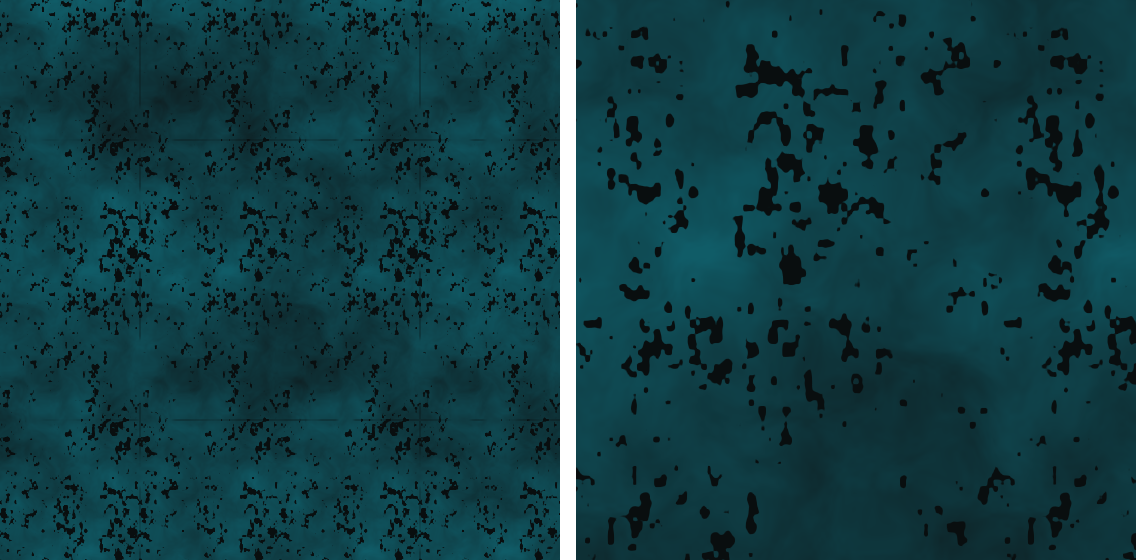
Left, the full canvas; right, a detail of the centre.
Write a Shadertoy shader that draws this texture.

```glsl
const vec2 TILES = vec2(4.0, 2.0);
const vec3 DEEP_TEAL = vec3(0.053, 0.125, 0.138);
const vec3 PALE_TEAL = vec3(0.062, 0.360, 0.405);
const vec3 FLECK_BLACK = vec3(0.035, 0.055, 0.058);

// Integer lattice hash, 0 to 1
float hash(vec2 cell, float seed) {
    uvec3 v = uvec3(cell.x, cell.y, seed) * uvec3(1597u, 51749u, 3812u);
    uint h = (v.x ^ v.y ^ v.z) * 747796u + 28913u;
    h = ((h >> 15u) ^ h) * 277803u;
    h = ((h >> 13u) ^ h) * 668265u;
    h = (h >> 16u) ^ h;
    return float(h & 65535u) / 65535.0;
}

// Value noise that wraps after "period" cells
float noise(vec2 p, vec2 period, float seed) {
    vec2 cell = floor(p);
    vec2 f = p - cell;
    f = f * f * f * (f * (f * 6.0 - 15.0) + 10.0);
    vec2 a = mod(cell, period);
    vec2 b = mod(cell + 1.0, period);
    return mix(mix(hash(a, seed), hash(vec2(b.x, a.y), seed), f.x),
               mix(hash(vec2(a.x, b.y), seed), hash(b, seed), f.x), f.y);
}

// Layered noise over a unit tile, starting from "cells" per tile
float layeredNoise(vec2 tile, vec2 cells, int octaves, float gain, float seed) {
    float sum = 0.0, total = 0.0, weight = 1.0;
    for (int i = 0; i < octaves; i++) {
        sum += weight * noise(tile * cells, cells, seed + float(i));
        total += weight;
        weight *= gain;
        cells *= 2.0;
    }
    return sum / total;
}

// Soft pale patch, repeated once per tile
float glow(vec2 tile, vec2 center, float radius) {
    vec2 d = tile - center;
    d = (d - round(d)) / TILES;
    return exp(-dot(d, d) / (radius * radius));
}

// Cloudy tint: tile pattern, drift across the canvas and pale patches
float cloudTone(vec2 uv, vec2 tile) {
    vec2 warp = vec2(noise(tile * vec2(8.0, 16.0), vec2(8.0, 16.0), 11.0),
                     noise(tile * vec2(8.0, 16.0), vec2(8.0, 16.0), 12.0)) - 0.5;
    float pattern = layeredNoise(tile + warp * vec2(0.10, 0.05), vec2(2.0, 4.0), 6, 0.6, 20.0);
    float drift = layeredNoise(uv, vec2(5.0), 5, 0.55, 40.0);
    float patches = glow(tile + warp * 0.08, vec2(0.63, 0.03), 0.032)
                  + glow(tile + warp * 0.08, vec2(0.63, 0.54), 0.030);
    float topWash = smoothstep(0.85, 1.0, uv.y);
    return 0.48 + 1.25 * (pattern - 0.5) + 0.65 * (drift - 0.5)
         + 0.22 * patches + 0.12 * topWash;
}

// Fleck density thins out toward the right and lower side of each tile
float fleckDensity(vec2 local) {
    float across = smoothstep(0.0, 0.04, local.x) * (1.0 - smoothstep(0.82, 0.97, local.x));
    float down = smoothstep(0.04, 0.30, local.y) * (1.0 - smoothstep(0.97, 1.0, local.y));
    return across * 0.4 + down * 0.6;
}

// Small ragged flecks gathered in clusters
float fleckField(vec2 uv, vec2 tile) {
    float grain = layeredNoise(tile, vec2(36.0, 58.0), 2, 0.55, 60.0);
    float cluster = layeredNoise(tile, vec2(6.0, 12.0), 3, 0.7, 70.0);
    float pairChange = noise(tile * vec2(4.0, 8.0), vec2(8.0, 8.0), 80.0);
    float drift = noise(uv * 9.0, vec2(64.0), 90.0);
    return grain + 0.75 * (cluster - 0.5) + 0.12 * (pairChange - 0.5)
         + 0.10 * (drift - 0.5) + 0.20 * (fleckDensity(fract(tile)) - 0.8);
}

// Faint broken seams on the quarter lines
float seams(vec2 uv, float pixel) {
    vec2 d = abs(fract(uv * 2.0) - 0.5) * 0.5;
    vec2 line = 1.0 - smoothstep(0.0004, 0.0004 + pixel, d);
    vec2 wear = vec2(noise(vec2(uv.y * 34.0, 1.0), vec2(64.0), 100.0),
                     noise(vec2(uv.x * 34.0, 5.0), vec2(64.0), 101.0));
    line *= smoothstep(0.25, 0.75, wear);
    return max(line.x, line.y);
}

void mainImage(out vec4 fragColor, in vec2 fragCoord) {
    vec2 uv = fragCoord / iResolution.xy;
    vec2 tile = uv * TILES + vec2(0.0, 0.5);

    // Clouded ground
    float tone = clamp(cloudTone(uv, tile), 0.0, 1.0);
    vec3 color = mix(DEEP_TEAL, PALE_TEAL, tone);

    // Seams, then dark flecks
    color = mix(color, FLECK_BLACK, 0.35 * seams(uv, 1.0 / iResolution.y));
    float field = fleckField(uv, tile);
    float edge = clamp(fwidth(field) * 0.6, 0.015, 0.08);
    color = mix(color, FLECK_BLACK, smoothstep(0.76 - edge, 0.76 + edge, field));

    fragColor = vec4(color, 1.0);
}
```
